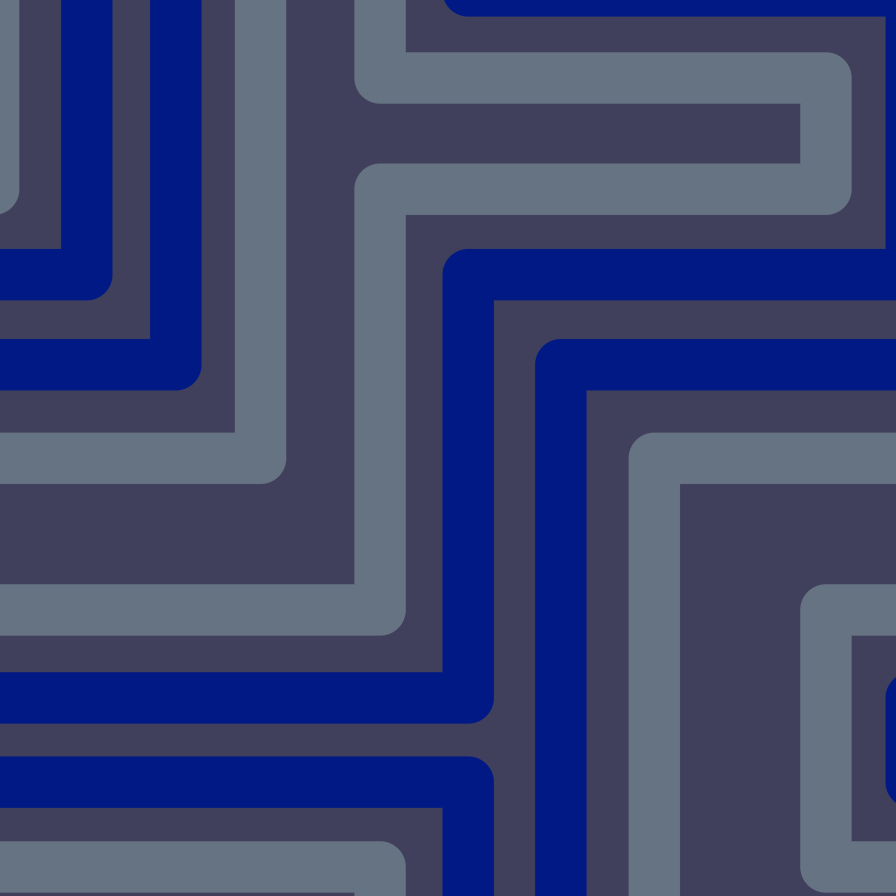
Reproduce this pattern procedurally as a three.js fragment shader.

```glsl
varying vec2 vUv;

const vec3 GROUND = vec3(0.25, 0.25, 0.36);
const vec3 BLUE = vec3(0.0, 0.10, 0.52);
const vec3 GREY = vec3(0.40, 0.45, 0.51);

const float PERIOD = 0.472;             // spacing of the maze corridors
const vec2 ORIGIN = vec2(-0.3, -0.3);   // maze position at the lower left, in periods
const float LINE_STEP = 0.21;           // gap between neighbouring lines, in periods
const float GROUP_SHIFT = 0.08;         // drift of a whole corridor, in periods
const float LINE_SHIFT = 0.012;         // drift of a single line, in periods
const float HALF_WIDTH = 0.0287;        // half the stroke width
const float SOFTNESS = 0.0008;          // half the edge blur
const vec2 TURN_RATE = vec2(0.618, 0.755);

// Canvas position of grid lines; four lines run beside each corridor.
vec2 linePosition(vec2 index) {
  vec2 group = floor(index / 4.0);
  vec2 slot = index - 4.0 * group;
  vec2 phase = vec2(0.0, 2.0);
  vec2 shift = GROUP_SHIFT * sin(5.0 * group + phase)
             + LINE_SHIFT * sin(7.3 * index + phase);
  return PERIOD * (group + shift + (slot - 1.5) * LINE_STEP - ORIGIN);
}

// Cell that holds a point of the canvas.
vec2 findCell(vec2 p) {
  vec2 first = 4.0 * floor(p / PERIOD + ORIGIN);
  vec2 cell = first;
  for (int i = 1; i < 8; i++) {
    cell += step(linePosition(first + float(i)), p);
  }
  return cell;
}

// Tree maze: every node opens a corridor either to the right or upwards.
bool isCorridor(vec2 cell) {
  vec2 node = floor((cell - 1.0) / 4.0);
  vec2 along = cell - 1.0 - 4.0 * node;
  bool onRow = along.y < 0.5;
  bool onColumn = along.x < 0.5;
  bool goesRight = fract(dot(node, TURN_RATE)) < 0.5;
  return (onRow && onColumn) || (onRow && goesRight) || (onColumn && !goesRight);
}

// 0 in a corridor, 1 beside it, 2 farther away.
float cellLevel(vec2 cell) {
  if (isCorridor(cell)) return 0.0;
  for (int y = -1; y <= 1; y++) {
    for (int x = -1; x <= 1; x++) {
      if (isCorridor(cell + vec2(float(x), float(y)))) return 1.0;
    }
  }
  return 2.0;
}

float boxDistance(vec2 p, vec2 low, vec2 high) {
  return length(max(max(low - p, p - high), 0.0));
}

float strokeMask(float d) {
  return 1.0 - smoothstep(HALF_WIDTH - SOFTNESS, HALF_WIDTH + SOFTNESS, d);
}

void main() {
  vec2 cell = findCell(vUv);
  float level = cellLevel(cell);

  // Strokes follow the borders between cells of unlike level.
  float blueDistance = 1.0;
  float greyDistance = 1.0;
  for (int y = -1; y <= 1; y++) {
    for (int x = -1; x <= 1; x++) {
      vec2 neighbour = cell + vec2(float(x), float(y));
      float otherLevel = cellLevel(neighbour);
      if (otherLevel == level) continue;
      float d = boxDistance(vUv, linePosition(neighbour), linePosition(neighbour + 1.0));
      if (min(level, otherLevel) < 0.5) blueDistance = min(blueDistance, d);
      else greyDistance = min(greyDistance, d);
    }
  }

  vec3 color = mix(GROUND, GREY, strokeMask(greyDistance));
  color = mix(color, BLUE, strokeMask(blueDistance));
  gl_FragColor = vec4(color, 1.0);
}
```
